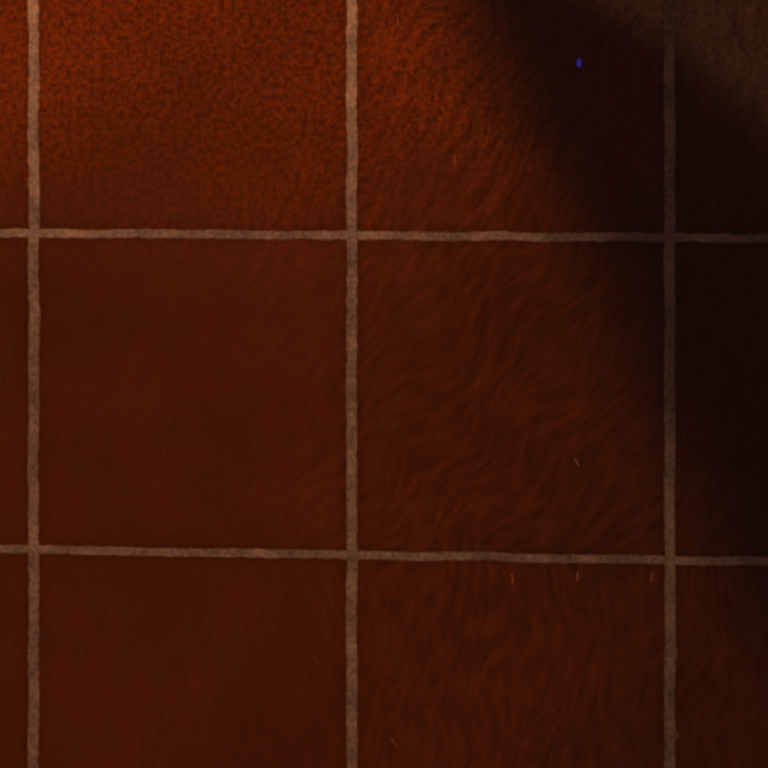
Write a Shadertoy shader that draws this texture.

```glsl
// Dim terracotta tiles with thin, uneven grout lines, brightest at the upper left.
// A repeated cell gives the grout; gradient noise adds grain, brushed fibres and
// wear; a soft diagonal shadow darkens the upper right of the wall.

const vec2 GRID_ORIGIN = vec2(0.0440, 0.2850);
const vec2 GRID_PITCH = vec2(0.4140, 0.4116);
const vec2 GROUT_HALF_WIDTH = vec2(0.0070, 0.0056);
const float ROW_TILT = 0.022;
const float WOBBLE = 0.0022;
const vec3 CLAY_DARK = vec3(0.085, 0.033, 0.022);
const vec3 CLAY_BRIGHT = vec3(0.400, 0.125, 0.022);
const vec3 GROUT_DARK = vec3(0.150, 0.085, 0.065);
const vec3 GROUT_BRIGHT = vec3(0.560, 0.350, 0.225);
const vec3 DUST = vec3(0.085, 0.055, 0.030);
const vec3 GLINT = vec3(0.06, 0.08, 0.45);
const vec2 GLINT_POS = vec2(0.754, 0.918);
const float FIBRE_DEPTH = 0.26;
const float GRAIN_DEPTH = 0.30;
const float CHIP_CELLS = 11.0;

vec2 hash2(vec2 p) {
    vec3 q = fract(p.xyx * vec3(0.1031, 0.1030, 0.0973));
    q += dot(q, q.yzx + 33.33);
    return fract((q.xx + q.yz) * q.zy);
}

vec2 gradientAt(vec2 cell) {
    float a = 6.2832 * hash2(cell).x;
    return vec2(cos(a), sin(a));
}

// Gradient noise, about -0.7 to 0.7
float noise(vec2 p) {
    vec2 i = floor(p), f = p - i;
    vec2 u = f * f * f * (f * (f * 6.0 - 15.0) + 10.0);
    vec2 e = vec2(1.0, 0.0);
    float low = mix(dot(gradientAt(i), f), dot(gradientAt(i + e), f - e), u.x);
    float high = mix(dot(gradientAt(i + e.yx), f - e.yx),
                     dot(gradientAt(i + 1.0), f - 1.0), u.x);
    return mix(low, high, u.y);
}

float fbm(vec2 p) {
    float sum = 0.0, amp = 0.6;
    for (int i = 0; i < 4; i++) {
        sum += amp * noise(p);
        p = mat2(1.6, 1.2, -1.2, 1.6) * p + 7.3;
        amp *= 0.5;
    }
    return sum;
}

mat2 rotation(float a) {
    return mat2(cos(a), sin(a), -sin(a), cos(a));
}

// Short brushed strokes along a given angle, bent by a slow warp
float fibres(vec2 p, float angle) {
    p += 0.035 * vec2(noise(p * 9.0), noise(p * 9.0 + 31.0));
    vec2 q = rotation(-angle) * p;
    return noise(q * vec2(22.0, 85.0)) + 0.6 * noise(q * vec2(50.0, 160.0) + 5.0);
}

// Sparse pale chips, one candidate per cell
float chips(vec2 p, float px) {
    vec2 cell = floor(p * CHIP_CELLS), rnd = hash2(cell + 3.0);
    vec2 d = fract(p * CHIP_CELLS) - mix(vec2(0.25), vec2(0.75), hash2(cell + 19.0));
    d = rotation(0.9 + rnd.y) * d / CHIP_CELLS;
    float dist = length(d - vec2(clamp(d.x, -0.005, 0.005), 0.0)) - 0.001;
    return step(0.86, rnd.x) * (1.0 - smoothstep(-px, 1.5 * px, dist));
}

void mainImage(out vec4 fragColor, in vec2 fragCoord) {
    vec2 uv = fragCoord / iResolution.xy;
    float px = 1.0 / min(iResolution.x, iResolution.y);

    // Distance to the nearest grout line on each axis
    vec2 wall = uv + vec2(0.0, uv.x * ROW_TILT * (1.0 - uv.y));
    wall += WOBBLE * vec2(noise(uv * 13.0), noise(uv * 13.0 + 40.0));
    vec2 grid = (wall - GRID_ORIGIN) / GRID_PITCH;
    vec2 tile = floor(grid);
    vec2 edge = abs(grid - floor(grid + 0.5)) * GRID_PITCH - GROUT_HALF_WIDTH;
    edge += 0.0016 * vec2(noise(uv * 65.0), noise(uv * 65.0 + 12.0));
    float gap = min(edge.x, edge.y);
    float grout = 1.0 - smoothstep(-0.0012 - px, 0.0012 + px, gap);

    // Lamp glow, diagonal shadow and dusty corner
    float cloud = fbm(uv * 4.0);
    float light = 0.50 + 0.10 * uv.y - 0.22 * smoothstep(0.4, 1.0, uv.x);
    light += 0.34 * smoothstep(0.55, 1.0, uv.y) * (1.0 - 0.4 * uv.x);
    float across = uv.x - 0.58 - 0.47 * (1.0 - uv.y);
    float shadow = smoothstep(-0.07, 0.11, across + 0.05 * cloud);
    light *= 1.0 - 0.88 * shadow;
    float corner = uv.y - 1.0 + 0.77 * (uv.x - 0.74);
    float dusty = smoothstep(-0.02, 0.07, corner + 0.04 * cloud);

    // Clay surface: cloudy tone, strokes at a per-tile angle, grain near the lamp
    vec2 tileRnd = hash2(tile + 11.0);
    float strokes = fibres(uv, 0.8 + 0.7 * tileRnd.x);
    float strokeMask = mix(0.25, 1.0, smoothstep(0.3, 0.65, uv.x + 0.3 * cloud));
    float grain = noise(uv * 130.0) + 0.6 * noise(uv * 230.0);
    float grainMask = mix(0.15, 1.0, smoothstep(0.6, 0.9, uv.y + 0.2 * cloud));
    float relief = 0.22 * cloud + FIBRE_DEPTH * strokes * strokeMask
                 + GRAIN_DEPTH * grain * grainMask;
    float tone = light * (1.0 + relief) + 0.03 * (tileRnd.y - 0.5);
    vec3 color = mix(CLAY_DARK, CLAY_BRIGHT, tone) * (1.0 + 0.35 * relief);
    color += DUST * dusty * (1.0 + relief);
    color += vec3(0.13, 0.08, 0.05) * chips(uv, px) * strokeMask * (1.0 - shadow);
    color *= 1.0 - 0.16 * exp(-max(gap, 0.0) / 0.006);

    // Worn grout, lost in the dust at the corner
    float wear = 1.0 + 0.28 * noise(uv * 28.0) + 0.22 * grain;
    vec3 groutColor = mix(GROUT_DARK, GROUT_BRIGHT, light) * wear;
    color = mix(color, groutColor, grout * (1.0 - 0.65 * dusty));

    // Small cool glint inside the shadow
    color += GLINT * (1.0 - smoothstep(0.002, 0.007, length((uv - GLINT_POS) * vec2(1.3, 0.8))));
    fragColor = vec4(max(color, 0.0), 1.0);
}
```
